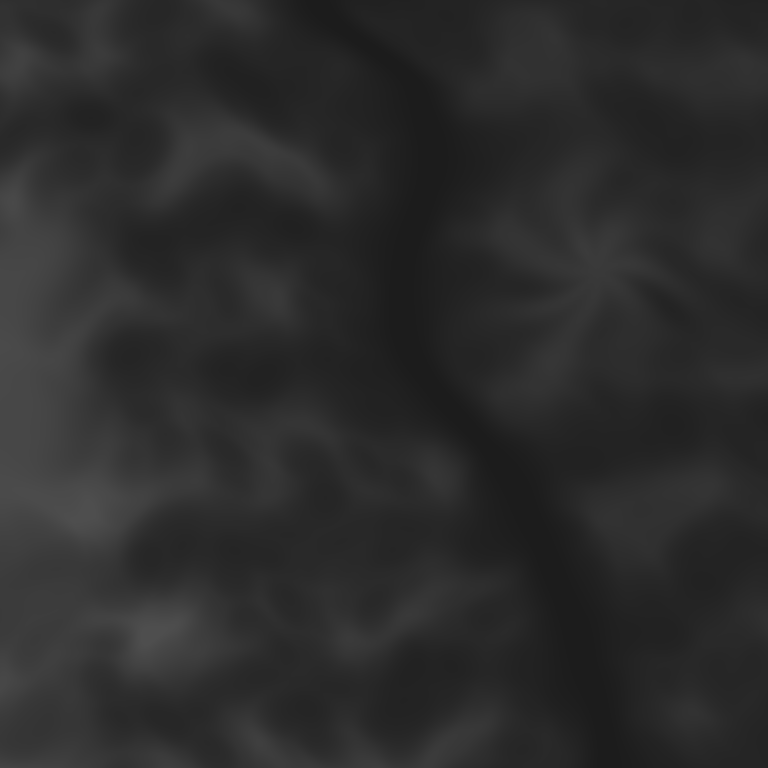
A Shadertoy shader for this texture:

```glsl
// Soft grey height map: a winding river valley, branching ridges and a pale massif.
#define RIVER_TONE 0.108
#define VALLEY_LIFT 0.021
#define RIDGE_LIFT 0.085
#define MASSIF_TONE 0.29
#define RIVER_WIDTH 0.058
#define LEFT_SPACING 0.19
#define RIGHT_SPACING 0.22
#define SPUR_SCALE vec2(8.5, 9.0)
#define SOFTNESS 9.0
#define PEAK vec2(0.775, 0.625)

const float TAU = 6.2831853;

vec2 hash2(vec2 cell) {
    vec3 q = fract(cell.xyx * vec3(0.1031, 0.1030, 0.0973));
    q += dot(q, q.yzx + 33.33);
    return fract((q.xx + q.yz) * q.zy);
}

// Cellular noise with a soft minimum: hollows at the points, rounded crests between
float softCells(vec2 p) {
    vec2 cell = floor(p), local = fract(p);
    float sum = 0.0;
    for (int y = -2; y <= 2; y++)
    for (int x = -2; x <= 2; x++) {
        vec2 offset = vec2(x, y);
        vec2 toPoint = offset + 0.1 + 0.8 * hash2(cell + offset) - local;
        sum += exp(-SOFTNESS * dot(toPoint, toPoint));
    }
    return smoothstep(-0.04, 0.38, -log(sum) / SOFTNESS);
}

// Layered sines that bend the ridges
vec2 bend(vec2 p) {
    vec2 wide = sin(p.yx * vec2(13.0, 11.0) + vec2(0.6, 2.1));
    vec2 fine = sin(p.yx * vec2(31.0, 27.0) + p.xy * 11.0 + vec2(2.0, 0.4));
    return p + 0.014 * wide + 0.011 * fine;
}

float riverX(float y) {
    float x = 0.77 - 0.23 * smoothstep(0.15, 0.58, y);
    x += 0.02 * sin((y - 0.7) * 16.0);
    return x - 0.11 * smoothstep(0.88, 1.01, y);
}

// A summit with curved arms of uneven length
float starPeak(vec2 p) {
    vec2 v = p - PEAK;
    float r = length(v), a = atan(v.y, v.x);
    float arms = 0.5 + 0.5 * sin(7.0 * a + 0.8 * sin(a * 2.0 + 1.0) + 9.0 * r + 0.8);
    float reach = 0.017 + 0.007 * sin(a * 3.0 + 2.0);
    float spread = mix(1.0, 0.15 + 0.75 * arms, smoothstep(0.0, 0.12, r));
    return exp(-r * r / reach) * spread;
}

float terrain(vec2 p) {
    float across = p.x - riverX(p.y);
    float bank = 1.0 - exp(-pow(across / RIVER_WIDTH, 2.0));
    float inland = clamp(-across, 0.0, 0.6);
    vec2 q = bend(p);

    // Side valleys run into the river from both banks
    float lane = across < 0.0
        ? (q.y - 0.69 + 0.35 * inland * (inland - 0.3)) / LEFT_SPACING
        : (q.y - 0.81 - 0.45 * across * smoothstep(0.7, 0.2, p.y)) / RIGHT_SPACING;
    float ridge = 0.5 - 0.5 * cos(TAU * lane);
    float spurs = softCells(q * SPUR_SCALE + 3.0);
    float detail = softCells(q * SPUR_SCALE * 1.8 + 17.0);
    float crest = ridge * (0.30 + 0.60 * spurs) + 0.24 * spurs;
    crest += detail * (0.10 + 0.16 * ridge);

    // The summit replaces the side ridges around it
    vec2 fromPeak = p - PEAK;
    crest *= 1.0 - 0.6 * exp(-dot(fromPeak, fromPeak) / 0.020);
    float lift = RIDGE_LIFT * (0.64 + 1.35 * inland);
    float height = RIVER_TONE + bank * (VALLEY_LIFT + lift * crest);
    height += bank * 0.085 * starPeak(p + 1.3 * (q - p));

    // Higher ground towards the lower left, then the massif on the edge
    height += 0.038 * smoothstep(0.40, 0.0, p.x) * smoothstep(0.75, 0.25, p.y);
    float massif = smoothstep(0.17, 0.03, q.x);
    massif *= smoothstep(0.80, 0.66, q.y) * (0.35 + 0.65 * smoothstep(0.2, 0.4, q.y));
    return mix(height, MASSIF_TONE, 0.9 * massif);
}

void mainImage(out vec4 fragColor, in vec2 fragCoord) {
    vec2 p = fragCoord / iResolution.xy;
    fragColor = vec4(vec3(min(terrain(p), 0.305)), 1.0);
}
```
